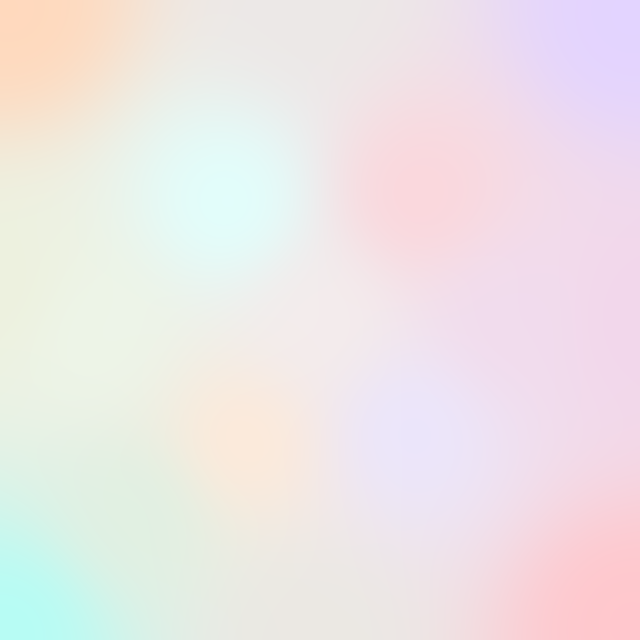
Reproduce this background procedurally as a WebGL 2 fragment shader.

```glsl
#version 300 es
precision highp float;

#define COUNT 16
#define SOFTNESS 0.006
#define FALLOFF 1.6

uniform vec2 u_resolution;
out vec4 fragColor;

// Colour anchors: corners, inner glows, then the quiet tones between them
const vec2 anchors[COUNT] = vec2[COUNT](
    vec2(0.02, 0.98), vec2(0.98, 0.97), vec2(0.02, 0.02), vec2(0.98, 0.03),
    vec2(0.36, 0.68), vec2(0.65, 0.69), vec2(0.38, 0.31), vec2(0.64, 0.33),
    vec2(0.48, 1.00), vec2(0.00, 0.55), vec2(1.00, 0.50), vec2(0.48, 0.00),
    vec2(0.50, 0.50), vec2(0.15, 0.48), vec2(0.80, 0.50), vec2(0.22, 0.20));

const vec3 tints[COUNT] = vec3[COUNT](
    vec3(1.00, 0.85, 0.74), vec3(0.89, 0.83, 1.00),
    vec3(0.71, 0.99, 0.96), vec3(1.00, 0.78, 0.80),
    vec3(0.88, 1.00, 0.99), vec3(0.985, 0.84, 0.86),
    vec3(0.995, 0.915, 0.85), vec3(0.92, 0.90, 0.99),
    vec3(0.925, 0.91, 0.905), vec3(0.93, 0.945, 0.87),
    vec3(0.95, 0.84, 0.92), vec3(0.92, 0.91, 0.89),
    vec3(0.955, 0.925, 0.925), vec3(0.93, 0.96, 0.91),
    vec3(0.945, 0.86, 0.93), vec3(0.88, 0.94, 0.885));

// Smooth inverse-distance blend of all anchors
vec3 meshGradient(vec2 p) {
    vec3 sum = vec3(0.0);
    float total = 0.0;
    for (int i = 0; i < COUNT; i++) {
        vec2 offset = p - anchors[i];
        float weight = pow(dot(offset, offset) + SOFTNESS, -FALLOFF);
        sum += weight * tints[i];
        total += weight;
    }
    return sum / total;
}

void main() {
    vec2 uv = gl_FragCoord.xy / u_resolution;
    fragColor = vec4(meshGradient(uv), 1.0);
}
```
